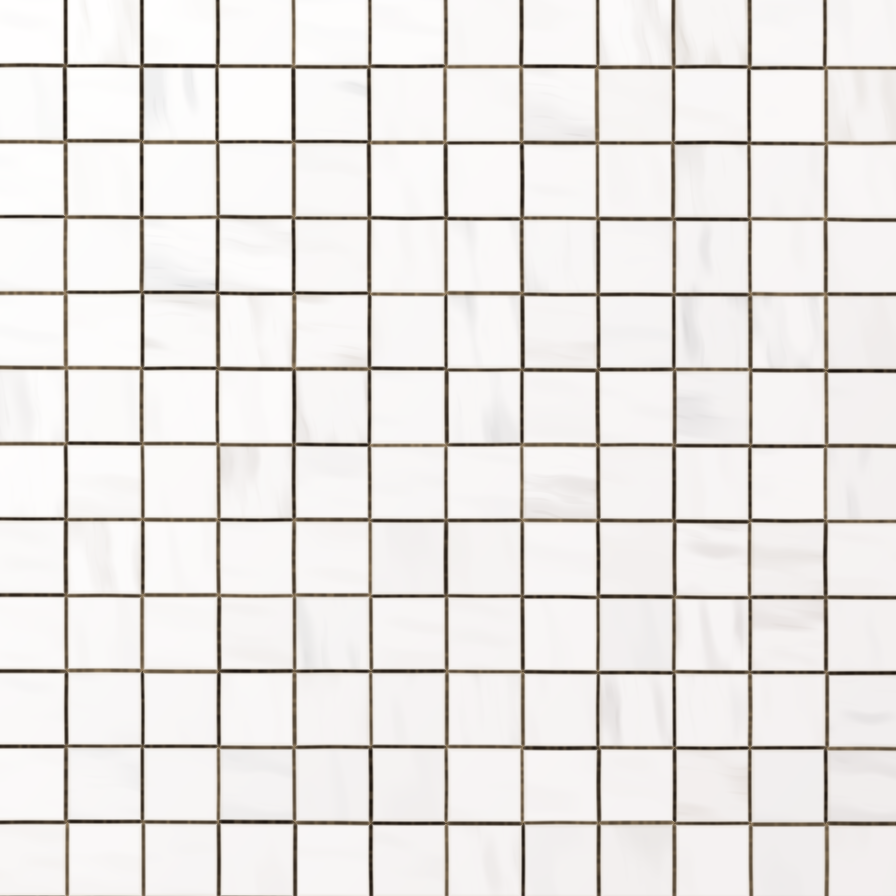
This pattern is drawn by a Shadertoy shader. Its source:

```glsl
// White marble mosaic: a slightly uneven grid of square tiles split by thin dark joints.
// Each tile gets its own tint and soft streaks from value noise; each joint segment
// gets its own offset, width and brown tone from a hash of its grid position.

float hash(vec2 p) {
    return fract(sin(dot(p, vec2(127.1, 311.7))) * 43758.5453);
}

float noise(vec2 p) {
    vec2 i = floor(p), f = fract(p);
    f = f * f * (3.0 - 2.0 * f);
    return mix(mix(hash(i), hash(i + vec2(1, 0)), f.x),
               mix(hash(i + vec2(0, 1)), hash(i + vec2(1, 1)), f.x), f.y);
}

// Polished stone, with streaks running along or across the tile
vec3 marble(vec2 uv, vec2 tile, vec2 local) {
    float seed = hash(tile + 3.7);
    vec2 grain = hash(tile + 9.1) < 0.5 ? local : local.yx;
    grain.y += 0.12 * grain.x + 0.08 * noise(grain * 3.0 + seed * 50.0);
    float broad = noise(grain * vec2(1.2, 5.0) + seed * 91.0);
    float fine = noise(grain * vec2(2.5, 17.0) + seed * 173.0);
    float veined = smoothstep(0.5, 1.0, hash(tile + 21.3));

    // The sheet is brightest at the upper left
    float shade = smoothstep(-0.1, 1.0, 0.55 * uv.x + 0.45 * (1.0 - uv.y));
    vec3 stone = mix(vec3(1.0, 0.998, 0.996), vec3(0.957, 0.945, 0.943), shade);
    vec3 tint = mix(vec3(0.9, 1.0, 1.15), vec3(1.2, 0.95, 0.8), hash(tile + 5.9)).bgr;
    tint = mix(tint, vec3(0.8, 1.1, 1.1), 0.4 * hash(tile + 14.2));
    float stain = 0.018 * (seed - 0.4) * (0.4 + shade)
                + (0.012 + 0.045 * veined) * smoothstep(0.4, 0.95, broad)
                + 0.035 * veined * smoothstep(0.55, 0.95, fine) * broad;
    return stone - stain * tint;
}

// Coverage (x) and tone (y) of one joint segment; offset is in canvas units
vec2 joint(float offset, float along, vec2 segment, float pixel) {
    float wobble = 0.0014 * (hash(segment) - 0.5)
                 + 0.0008 * (noise(vec2(along * 2.0, segment.x * 7.3 + segment.y)) - 0.5);
    float halfWidth = 0.0017 + 0.0005 * hash(segment + 31.7);
    float soft = max(0.0015, 0.75 * pixel);
    float cover = 1.0 - smoothstep(halfWidth - soft, halfWidth + soft, abs(offset - wobble));
    float beads = noise(vec2(along * 18.0, hash(segment + 2.2) * 40.0));
    float tone = 0.65 * pow(hash(segment + 47.1), 1.4) + 0.35 * beads * beads;
    return vec2(cover, tone);
}

void mainImage(out vec4 fragColor, in vec2 fragCoord) {
    vec2 uv = fragCoord / iResolution.xy;
    float pixel = 1.0 / min(iResolution.x, iResolution.y);

    // Eleven joints each way, with cut tiles along the border
    vec2 pitch = vec2(0.0848, 0.0844);
    vec2 grid = (uv - vec2(0.0739, 0.0815)) / pitch;
    grid += vec2(0.02, 0.03) * (uv.yx - 0.5);
    vec2 tile = floor(grid), line = floor(grid + 0.5);
    vec2 offset = (grid - line) * pitch;

    vec3 color = marble(uv, tile, grid - tile);

    // Warm fringe beside the joints
    float nearest = min(abs(offset.x), abs(offset.y));
    color -= vec3(0.03, 0.04, 0.06) * (1.0 - smoothstep(0.002, 0.0065, nearest));

    // Joints: the darker segment wins where they overlap
    vec2 upright = joint(offset.x, grid.y, vec2(line.x, tile.y), pixel);
    vec2 level = joint(offset.y, grid.x, vec2(tile.x, line.y) + 60.0, pixel);
    vec2 top = upright.x > level.x ? upright : level;

    // Pale grout shows at the crossings
    float crossing = 1.0 - smoothstep(0.001, 0.005, length(offset));
    float tone = clamp(top.y + 0.45 * crossing, 0.0, 1.0);
    vec3 grout = mix(vec3(0.12, 0.09, 0.065), vec3(0.56, 0.48, 0.37), tone);
    color = mix(color, grout, top.x);

    fragColor = vec4(clamp(color, 0.0, 1.0), 1.0);
}
```
